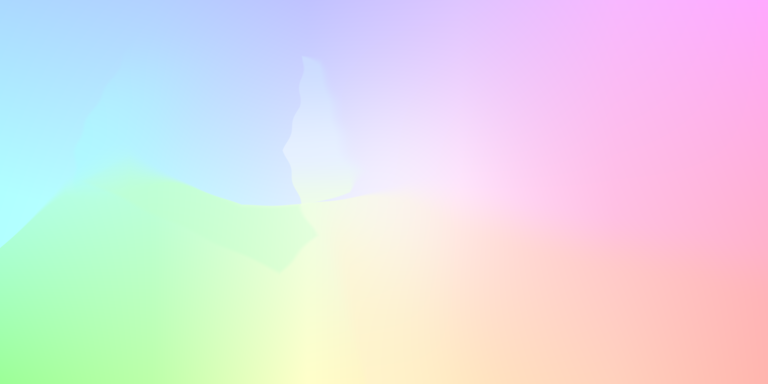
Give the GLSL for this background, as a Shadertoy shader.

```glsl
// A pastel colour field: a cool sky and a warm ground, each blended between
// two rows of colours, meet along a bent horizon. A pale petal, two faint
// folds and a soft white glow lie over the field near its centre.

const vec2 ASPECT = vec2(2.0, 1.0);
const vec2 GLOW_CENTRE = vec2(0.51, 0.50);
const float GLOW_RADIUS = 0.25;
const float GLOW_STRENGTH = 0.45;
const float MID_HEIGHT = 0.5;
const float WOBBLE_SIZE = 0.002;
const float WOBBLE_RATE = 75.0;

const vec3 PETAL_TIP = vec3(0.80, 0.87, 1.00);
const vec3 PETAL_BODY = vec3(0.91, 0.95, 1.00);
const vec3 PETAL_BASE = vec3(0.94, 1.00, 0.90);
const vec3 GREEN_FOLD = vec3(0.76, 1.00, 0.80);
const vec3 AQUA_FOLD = vec3(0.67, 0.99, 1.00);
const vec3 CREAM = vec3(1.00, 0.95, 0.80);

// Colour rows, evenly spaced from left to right.
const vec3 SKY_TOP[6] = vec3[6](
    vec3(0.67, 0.85, 1.00), vec3(0.70, 0.82, 1.00), vec3(0.75, 0.76, 1.00),
    vec3(0.87, 0.77, 1.00), vec3(0.97, 0.72, 1.00), vec3(1.00, 0.66, 1.00));
const vec3 SKY_LOW[6] = vec3[6](
    vec3(0.69, 1.00, 1.00), vec3(0.74, 0.97, 1.00), vec3(0.85, 0.91, 1.00),
    vec3(1.00, 0.86, 0.98), vec3(1.00, 0.75, 0.90), vec3(1.00, 0.69, 0.84));
const vec3 GROUND_HIGH[6] = vec3[6](
    vec3(0.69, 1.00, 0.92), vec3(0.74, 1.00, 0.86), vec3(0.91, 1.00, 0.87),
    vec3(1.00, 0.87, 0.88), vec3(1.00, 0.77, 0.82), vec3(1.00, 0.70, 0.77));
const vec3 GROUND_LOW[6] = vec3[6](
    vec3(0.61, 1.00, 0.59), vec3(0.74, 1.00, 0.66), vec3(1.00, 1.00, 0.79),
    vec3(1.00, 0.90, 0.75), vec3(1.00, 0.82, 0.74), vec3(1.00, 0.71, 0.68));

// Outlines, in fractions of the canvas.
const vec2 HORIZON[11] = vec2[11](
    vec2(0.0, 0.354), vec2(0.085, 0.51), vec2(0.11, 0.53), vec2(0.17, 0.565),
    vec2(0.25, 0.515), vec2(0.315, 0.465), vec2(0.39, 0.467), vec2(0.53, 0.505),
    vec2(0.74, 0.385), vec2(0.91, 0.33), vec2(1.0, 0.28));
const vec2 PETAL[8] = vec2[8](
    vec2(0.395, 0.852), vec2(0.421, 0.85), vec2(0.446, 0.75), vec2(0.48, 0.55),
    vec2(0.455, 0.50), vec2(0.392, 0.462), vec2(0.37, 0.61), vec2(0.389, 0.72));
const vec2 FOLD[8] = vec2[8](
    vec2(0.104, 0.53), vec2(0.23, 0.41), vec2(0.365, 0.285), vec2(0.415, 0.385),
    vec2(0.39, 0.47), vec2(0.315, 0.465), vec2(0.24, 0.53), vec2(0.17, 0.60));

vec3 rowColour(vec3 row[6], float x) {
    float column = clamp(x, 0.0, 1.0) * 5.0;
    int i = min(int(column), 4);
    return mix(row[i], row[i + 1], column - float(i));
}

float horizonHeight(float x) {
    float height = HORIZON[0].y;
    for (int i = 0; i < 10; i++) {
        vec2 a = HORIZON[i], b = HORIZON[i + 1];
        if (x >= a.x) height = mix(a.y, b.y, (x - a.x) / (b.x - a.x));
    }
    return height;
}

// Signed distance to a closed outline, negative inside.
float polygonDistance(vec2 uv, vec2 outline[8]) {
    vec2 p = uv * ASPECT;
    float nearest = 1e5, side = 1.0;
    for (int i = 0; i < 8; i++) {
        vec2 a = outline[i] * ASPECT, b = outline[(i + 1) % 8] * ASPECT;
        vec2 edge = b - a, w = p - a;
        vec2 offset = w - edge * clamp(dot(w, edge) / dot(edge, edge), 0.0, 1.0);
        nearest = min(nearest, dot(offset, offset));
        bvec3 crossing = bvec3(p.y >= a.y, p.y < b.y, edge.x * w.y > edge.y * w.x);
        if (all(crossing) || all(not(crossing))) side = -side;
    }
    return side * sqrt(nearest);
}

float band(float x, float centre, float width) {
    float d = (x - centre) / width;
    return exp(-d * d);
}

void mainImage(out vec4 fragColor, in vec2 fragCoord) {
    vec2 uv = fragCoord / iResolution.xy;
    vec2 wavy = uv + WOBBLE_SIZE * sin(uv.yx * WOBBLE_RATE);
    float pixel = 1.0 / iResolution.y;

    // Sky, with an aqua fold whose sharp side faces left
    float rise = (uv.y - MID_HEIGHT) / (1.0 - MID_HEIGHT);
    vec3 sky = mix(rowColour(SKY_LOW, uv.x), rowColour(SKY_TOP, uv.x), rise);
    float foldX = wavy.x - mix(0.097, 0.175, smoothstep(0.58, 0.95, uv.y));
    float aqua = smoothstep(-0.003, 0.004, foldX) * (1.0 - smoothstep(0.0, 0.16, foldX));
    sky = mix(sky, AQUA_FOLD, 0.5 * aqua * (1.0 - smoothstep(0.6, 0.93, uv.y)));

    // Ground, with a green fold and a cream slope
    vec3 ground = mix(rowColour(GROUND_LOW, uv.x), rowColour(GROUND_HIGH, uv.x), uv.y / MID_HEIGHT);
    float fold = smoothstep(pixel, -0.012, polygonDistance(wavy, FOLD));
    ground = mix(ground, GREEN_FOLD, 0.4 * fold);
    float slopeX = uv.x - 0.475 + 0.155 * uv.y;
    float cream = smoothstep(-0.002, 0.006 + 0.08 * uv.y, slopeX) * (1.0 - smoothstep(0.0, 0.2, slopeX));
    ground = mix(ground, CREAM, 0.6 * cream * (1.0 - smoothstep(0.3, 0.5, uv.y)));

    // Horizon, crisp near the centre and softer at the sides
    float softness = pixel + 0.08 * band(uv.x, 0.145, 0.055) + 0.08 * smoothstep(0.46, 0.62, uv.x);
    float skyMask = smoothstep(-softness, softness, wavy.y - horizonHeight(uv.x));
    vec3 colour = clamp(mix(ground, sky, skyMask), 0.0, 1.0);

    // Central glow
    float glow = band(length((uv - GLOW_CENTRE) * ASPECT), 0.0, GLOW_RADIUS);
    colour = mix(colour, vec3(1.0), GLOW_STRENGTH * glow);

    // Petal, fading out on its upper right
    vec3 petal = mix(PETAL_BASE, PETAL_BODY, smoothstep(0.46, 0.60, uv.y));
    petal = mix(petal, PETAL_TIP, smoothstep(0.58, 0.86, uv.y));
    float fade = pixel + 0.08 * smoothstep(0.39, 0.46, uv.x) * smoothstep(0.50, 0.60, uv.y);
    float petalMask = smoothstep(pixel, -fade, polygonDistance(wavy, PETAL));
    colour = mix(colour, petal, 0.85 * petalMask);

    fragColor = vec4(colour, 1.0);
}
```
